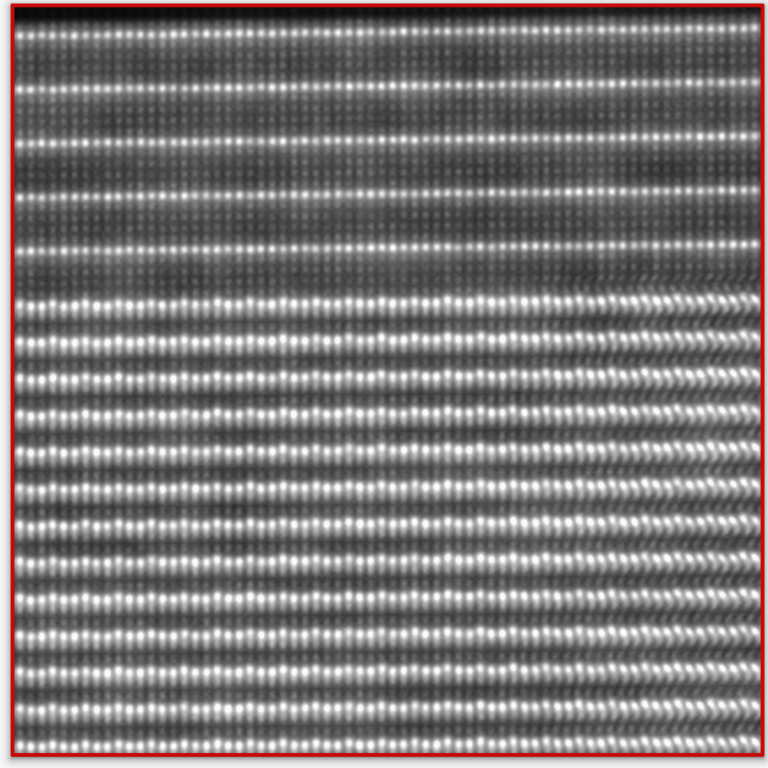
Reproduce this pattern procedurally as a three.js fragment shader.

```glsl
#define COLUMN_PITCH 0.01428
#define COLUMN_PHASE 0.4115
#define SEAM_Y 0.6027
#define UPPER_PITCH 0.0701
#define LOWER_PITCH 0.0478
#define DOT_RADIUS 0.0042
#define ZIGZAG 0.0034
#define LINE_HALF_WIDTH 0.0025
#define FRAME_CENTER vec2(0.5046, 0.505)
#define FRAME_HALF vec2(0.4883, 0.488)
#define FRAME_RED vec3(0.78, 0.04, 0.03)
#define TAU 6.28318

varying vec2 vUv;

float hash(vec2 p) {
  return fract(sin(dot(p, vec2(127.1, 311.7))) * 43758.5);
}

float noise(vec2 p) {
  vec2 i = floor(p);
  vec2 f = fract(p);
  f = f * f * (3.0 - 2.0 * f);
  return mix(mix(hash(i), hash(i + vec2(1.0, 0.0)), f.x),
             mix(hash(i + vec2(0.0, 1.0)), hash(i + 1.0), f.x), f.y);
}

float bell(float x, float width) {
  return exp(-0.5 * x * x / (width * width));
}

float boxDistance(vec2 p, vec2 halfSize) {
  vec2 d = abs(p) - halfSize;
  return length(max(d, 0.0)) + min(max(d.x, d.y), 0.0);
}

// One row of bright dots; every third dot is raised in the lower stack
float dotRow(float x, float offset, float row, float lower) {
  float nearest = floor(x / COLUMN_PITCH + 0.5);
  float sum = 0.0;
  for (int i = -1; i <= 1; i++) {
    float k = nearest + float(i);
    float raised = 1.0 - step(0.5, mod(k + 300.0, 3.0));
    float jitter = hash(vec2(k, row));
    float lift = lower * ZIGZAG * (raised - 0.35) + (jitter - 0.5) * 0.0012;
    float strength = 0.8 + 0.3 * hash(vec2(row + 7.0, k)) + 0.12 * lower * raised;
    float dx = x - k * COLUMN_PITCH + (hash(vec2(k, row + 31.0)) - 0.5) * 0.0014;
    sum += strength * bell(dx, DOT_RADIUS) * bell(offset - lift, DOT_RADIUS * 1.08);
  }
  return sum;
}

float lattice(vec2 uv) {
  // Slightly tilted rows, with wider spacing above the seam
  float level = uv.y - uv.x * (0.0066 + 0.0042 * uv.y);
  float d = level - SEAM_Y;
  float above = step(0.0, d);
  float pitch = mix(LOWER_PITCH, UPPER_PITCH, above);
  float row = floor(d / pitch + 0.5);
  float offset = d - row * pitch;
  float lower = 1.0 - smoothstep(0.018, 0.034, d);
  float phase = TAU * d / pitch;
  float x = uv.x - COLUMN_PHASE;

  // Faint dots between rows, sheared toward the right of the lower stack
  float slant = 0.8 * lower * smoothstep(0.55, 1.0, uv.x);
  float sheared = x + slant * pitch / TAU * sin(phase);
  float columns = 0.5 + 0.5 * cos(TAU * sheared / COLUMN_PITCH);
  float subRows = 0.5 + 0.5 * cos(phase * mix(3.0, 5.0, above));
  float faint = columns * (0.35 + 0.65 * subRows);
  faint *= 0.5 + noise(uv * vec2(55.0, 75.0));

  // Soft glow around and below each row
  float glow = bell(offset + 0.004, 0.009) * mix(0.10, 0.17, lower);
  float smear = lower * bell(offset + 0.008, 0.0065) * (0.07 + 0.13 * columns);
  float shade = mix(0.265, 0.275, lower) + 0.025 * cos(phase + 0.6);
  shade += 0.13 * faint + glow + smear;
  shade += mix(0.42, 0.38, lower) * dotRow(x, offset, row, lower);

  // Cloudy patches, vertical streaks and grain
  shade += 0.08 * (noise(uv * vec2(13.0, 18.0)) - 0.5);
  shade += 0.05 * (noise(uv * vec2(70.0, 12.0)) - 0.5);
  shade += 0.05 * (noise(uv * 260.0) - 0.5);

  // Dark strip above the topmost row
  float strip = smoothstep(0.009, 0.026, d - 5.0 * UPPER_PITCH);
  return shade * (1.0 - strip * (0.88 - 0.3 * uv.x));
}

void main() {
  vec2 p = vUv - FRAME_CENTER;
  float edge = boxDistance(p, FRAME_HALF);

  // White margin with a soft shadow
  float shadowEdge = max(boxDistance(p + vec2(0.0, 0.003), FRAME_HALF), 0.0);
  vec3 color = vec3(0.99 - 0.4 * exp(-shadowEdge / 0.006));

  float inside = 1.0 - smoothstep(-0.001, 0.001, edge);
  color = mix(color, vec3(clamp(lattice(vUv), 0.0, 0.98)), inside);

  // Red frame
  float line = 1.0 - smoothstep(-0.001, 0.001, abs(edge) - LINE_HALF_WIDTH);
  color = mix(color, FRAME_RED, line);
  gl_FragColor = vec4(color, 1.0);
}
```
